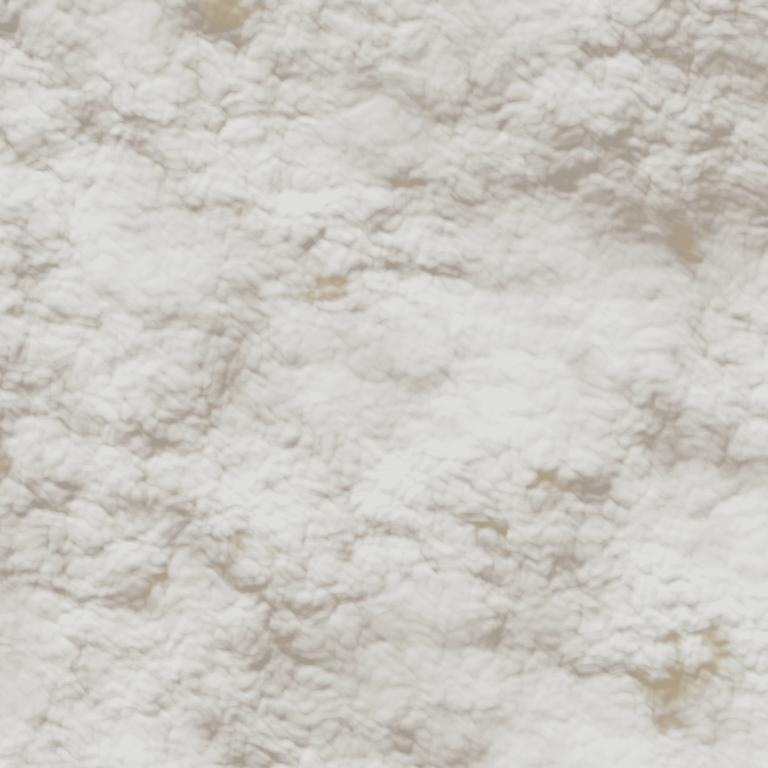
Reproduce this texture procedurally as a Shadertoy shader.

```glsl
// Soft white crumbly curd: heaped irregular lumps lit from above, with warm beige hollows.

const vec3 HOLLOW    = vec3(0.65, 0.61, 0.56);
const vec3 SHADOW    = vec3(0.70, 0.67, 0.63);
const vec3 HALF_TONE = vec3(0.75, 0.73, 0.70);
const vec3 BODY      = vec3(0.79, 0.78, 0.75);
const vec3 LIT       = vec3(0.83, 0.825, 0.81);
const vec3 PEAK      = vec3(0.87, 0.87, 0.86);
const vec3 OCHRE     = vec3(0.72, 0.64, 0.49);
const vec3 COOL_TINT = vec3(-0.006, 0.0, 0.010);

const vec2  LIGHT_DIR    = vec2(-0.33, 0.944);
const float LUMP_SCALE   = 8.0;   // largest lumps across the canvas
const float LUMP_RATIO   = 2.2;   // size step between lump layers
const float LUMP_FALLOFF = 0.62;  // height step between lump layers
const float LUMP_MEAN    = 0.64;  // average height of one lump layer
const float CRUMBLE      = 0.035; // raggedness of the lump edges
const float RELIEF_STEP  = 0.008; // distance used for slope shading
const float HEIGHT_GAIN  = 2.8;
const float SLOPE_GAIN   = 7.0;
const float SHADOW_GAIN  = 3.2;
const float SHADOW_MEAN  = 0.11;
const float SHADOW_SLOPE = 2.5;
const float PATCH_GAIN   = 4.5;
const float TONE_BIAS    = -0.1;
const int   SHADOW_STEPS = 5;

float hash(vec2 p) {
    return fract(sin(dot(p, vec2(127.1, 311.7))) * 43758.5453);
}

float noise(vec2 p) {
    vec2 i = floor(p), f = fract(p);
    f = f * f * (3.0 - 2.0 * f);
    return mix(mix(hash(i), hash(i + vec2(1, 0)), f.x),
               mix(hash(i + vec2(0, 1)), hash(i + vec2(1, 1)), f.x), f.y);
}

float fbm(vec2 p) {
    float sum = 0.0, amp = 0.533;
    for (int i = 0; i < 4; i++) {
        sum += amp * noise(p);
        p = mat2(1.6, 1.2, -1.2, 1.6) * p + 7.3;
        amp *= 0.5;
    }
    return sum;
}

// Highest of the round domes scattered around p, one per cell
float lumps(vec2 p) {
    vec2 cell = floor(p);
    float top = 0.0;
    for (int y = -1; y <= 1; y++)
    for (int x = -1; x <= 1; x++) {
        vec2 c = cell + vec2(x, y);
        vec2 d = (c + vec2(hash(c), hash(c + 37.7)) - p) / 0.9;
        top = max(top, 0.5 * hash(c + 71.3) + 0.5 * (1.0 - dot(d, d)));
    }
    return top;
}

// Relief of four lump sizes, centred on zero; some regions are smoother
float height(vec2 p) {
    vec2 q = p + CRUMBLE * (vec2(fbm(p * 16.0), fbm(p * 16.0 + 41.0)) - 0.5);
    q = mat2(0.96, 0.28, -0.28, 0.96) * q * vec2(0.88, 1.12);
    float rough = mix(0.6, 1.05, smoothstep(0.2, 0.5, noise(p * 6.0 + 19.0)));
    float h = 0.0, amp = 1.0, scale = LUMP_SCALE;
    for (int i = 0; i < 4; i++) {
        h += amp * (lumps(q * scale + 13.7 * float(i)) - LUMP_MEAN);
        amp *= i == 0 ? LUMP_FALLOFF * rough : LUMP_FALLOFF;
        scale *= LUMP_RATIO;
    }
    return h;
}

// Colour ramp over a tone that is roughly normal around zero
vec3 curdColor(float tone) {
    vec3 col = mix(HOLLOW, SHADOW, clamp((tone + 2.8) / 1.05, 0.0, 1.0));
    col = mix(col, HALF_TONE, clamp((tone + 1.75) / 0.83, 0.0, 1.0));
    col = mix(col, BODY, clamp((tone + 0.92) / 0.79, 0.0, 1.0));
    col = mix(col, LIT, clamp((tone + 0.13) / 1.01, 0.0, 1.0));
    return mix(col, PEAK, clamp((tone - 0.88) / 1.4, 0.0, 1.0));
}

void mainImage(out vec4 fragColor, in vec2 fragCoord) {
    vec2 p = fragCoord / iResolution.y;
    float h = height(p);

    // Slope facing the light
    float slope = h - height(p + LIGHT_DIR * RELIEF_STEP);

    // Soft shadow cast by higher lumps toward the light
    float shade = 0.0;
    for (int i = 1; i <= SHADOW_STEPS; i++) {
        float t = 0.004 * float(i * i);
        shade = max(shade, height(p + LIGHT_DIR * t) - h - SHADOW_SLOPE * t);
    }

    // Broad light and dark patches plus faint grain
    float patches = fbm(p * 4.0 + 5.0) - 0.5;
    float grain = noise(p * 220.0) - 0.5;

    float tone = TONE_BIAS + HEIGHT_GAIN * h + SLOPE_GAIN * clamp(slope, -0.3, 0.3)
               - SHADOW_GAIN * (min(shade, 0.5) - SHADOW_MEAN)
               + PATCH_GAIN * patches + 0.2 * grain;
    vec3 col = curdColor(tone);

    // Cool grey on turned-away sides, rare ochre in the deepest gaps
    col += COOL_TINT * smoothstep(0.0, 0.2, -slope) * smoothstep(-0.2, 0.2, h);
    float stain = smoothstep(0.68, 0.82, noise(p * 13.0 + 3.0)) * smoothstep(0.15, 0.45, shade);
    col = mix(col, OCHRE, 0.45 * stain);

    fragColor = vec4(col, 1.0);
}
```
